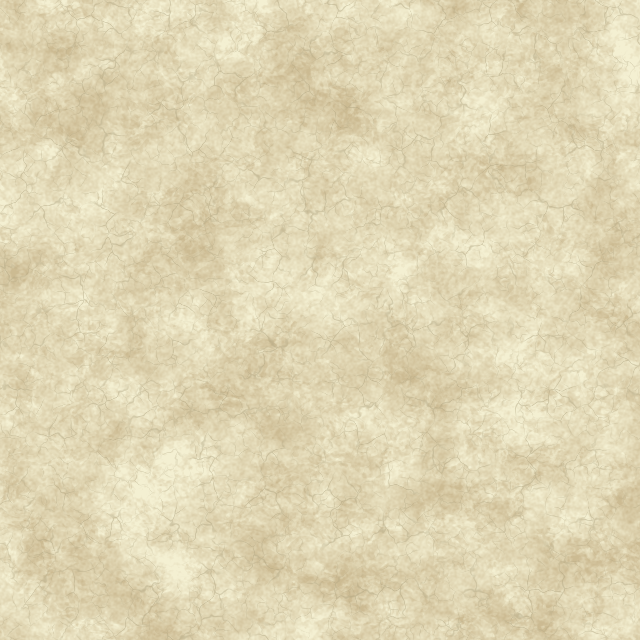
Reproduce this texture procedurally as a Shadertoy shader.

```glsl
// Aged cream plaster: cloudy sand-coloured mottling with ragged light flakes
// and dark blots, fine grain, and a broken web of hairline cracks.
// Layered gradient noise sets the tone; warped Voronoi borders give the cracks.

const vec3 SAND = vec3(0.823, 0.762, 0.610);
const vec3 CREAM = vec3(0.934, 0.910, 0.788);
const vec3 CRACK = vec3(0.67, 0.63, 0.49);
const float NOISE_DEVIATION = 0.21;

vec2 hash2(vec2 p) {
    vec3 q = fract(p.xyx * vec3(0.1031, 0.1030, 0.0973));
    q += dot(q, q.yzx + 33.33);
    return fract((q.xx + q.yz) * q.zy);
}

// Slope of a random unit gradient along the offset from a lattice corner
float cornerSlope(vec2 cell, vec2 corner, vec2 f) {
    float angle = 6.2832 * hash2(cell + corner).x;
    return dot(vec2(cos(angle), sin(angle)), f - corner);
}

float gradientNoise(vec2 p) {
    vec2 cell = floor(p);
    vec2 f = p - cell;
    vec2 u = f * f * f * (f * (f * 6.0 - 15.0) + 10.0);
    float low = mix(cornerSlope(cell, vec2(0, 0), f), cornerSlope(cell, vec2(1, 0), f), u.x);
    float high = mix(cornerSlope(cell, vec2(0, 1), f), cornerSlope(cell, vec2(1, 1), f), u.x);
    return mix(low, high, u.y);
}

vec2 noisePair(vec2 p) {
    return vec2(gradientNoise(p), gradientNoise(p + vec2(37.2, 91.7)));
}

// Rotated octaves, scaled to a standard deviation of about one
float fbm(vec2 p, int octaves, float gain) {
    const mat2 TURN = mat2(1.6, 1.2, -1.2, 1.6);
    float sum = 0.0, power = 0.0, amplitude = 1.0;
    for (int i = 0; i < octaves; i++) {
        sum += amplitude * gradientNoise(p);
        power += amplitude * amplitude;
        amplitude *= gain;
        p = TURN * p + vec2(17.3, 9.1);
    }
    return sum / (NOISE_DEVIATION * sqrt(power));
}

// Distance to the nearest Voronoi border, in cell units
float borderDistance(vec2 p) {
    vec2 cell = floor(p);
    vec2 f = p - cell;
    vec2 nearest = vec2(0.0);
    float best = 8.0;
    for (int y = -1; y <= 1; y++)
    for (int x = -1; x <= 1; x++) {
        vec2 o = vec2(x, y);
        vec2 r = o + hash2(cell + o) - f;
        if (dot(r, r) < best) {
            best = dot(r, r);
            nearest = r;
        }
    }
    float border = 8.0;
    for (int y = -2; y <= 2; y++)
    for (int x = -2; x <= 2; x++) {
        vec2 o = vec2(x, y);
        vec2 r = o + hash2(cell + o) - f;
        vec2 gap = r - nearest;
        if (dot(gap, gap) > 0.0001)
            border = min(border, dot(0.5 * (r + nearest), normalize(gap)));
    }
    return border;
}

// Jagged hairlines that fade in and out along their length
float cracks(vec2 uv, float cells, float width, float pixel) {
    vec2 p = uv * cells;
    p += 0.3 * noisePair(p * 1.7) + 0.09 * noisePair(p * 4.3);
    float line = 1.0 - smoothstep(0.0, width + 0.75 * pixel, borderDistance(p) / cells);
    float presence = smoothstep(-0.2, 0.3, gradientNoise(uv * cells * 0.8 + 53.0));
    return line * presence;
}

float plasterTone(vec2 uv) {
    vec2 p = uv * vec2(0.92, 1.08) + 0.015 * noisePair(uv * 18.0);
    float clouds = fbm(p * 6.0 + 3.0, 6, 0.74);
    float flakes = smoothstep(0.6, 1.3, fbm(p * 10.0 + 21.0, 5, 0.88));
    float blots = smoothstep(0.6, 1.3, fbm(p * 11.0 + 64.0, 5, 0.88));
    float grain = fbm(uv * 105.0 + 8.0, 2, 0.95);
    float tone = 0.585 + 0.22 * clouds + 0.25 * (flakes - blots) + 0.09 * grain;
    return clamp(tone, -0.2, 1.2);
}

void mainImage(out vec4 fragColor, in vec2 fragCoord) {
    vec2 uv = fragCoord / iResolution.y;
    float pixel = 1.0 / iResolution.y;

    // Mottled ground
    vec3 color = mix(SAND, CREAM, plasterTone(uv));

    // Coarse and fine crack webs
    float web = max(cracks(uv + 2.0, 25.0, 0.0006, pixel),
                    0.7 * cracks(uv + 5.0, 44.0, 0.0005, pixel));
    color = mix(color, CRACK, 0.4 * web);

    fragColor = vec4(color, 1.0);
}
```
